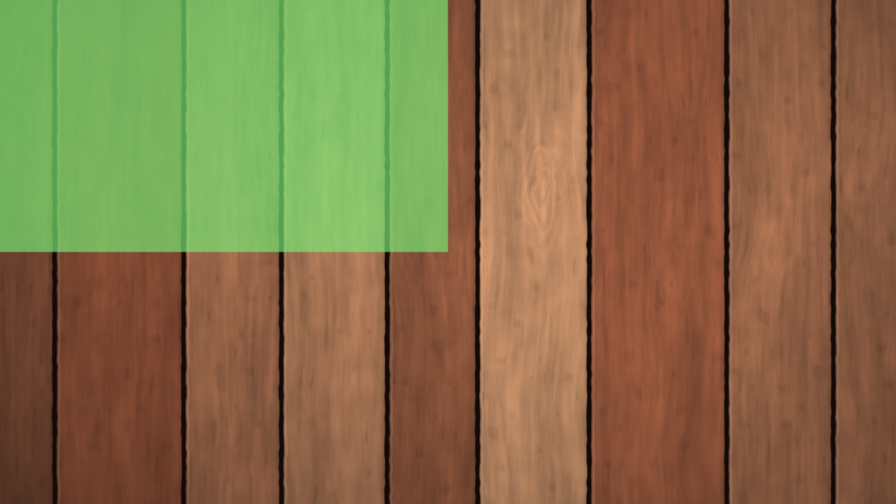
Reproduce this texture procedurally as a WebGL 1 fragment shader.

```glsl
precision highp float;
// Nine upright wooden planks of uneven width, split by eight dark gaps,
// with a translucent green panel over the upper left quarter.
// Stretched, warped noise gives the grain; each plank has its own tone and figure.
uniform vec2 u_resolution;

const vec3 DARK_WOOD = vec3(0.40, 0.235, 0.165);
const vec3 LIGHT_WOOD = vec3(0.73, 0.535, 0.39);
const vec3 RED_TINT = vec3(0.035, -0.028, -0.030);
const vec3 GAP_COLOR = vec3(0.075, 0.035, 0.022);
const vec3 PANEL_COLOR = vec3(0.47, 0.93, 0.46);
const float PANEL_ALPHA = 0.66;
const float GAP_HALF = 0.0024;

// Gap centres across the canvas, from left to right
const vec4 GAPS_LEFT = vec4(0.061, 0.205, 0.314, 0.432);
const vec4 GAPS_RIGHT = vec4(0.533, 0.6575, 0.811, 0.930);

float hash(vec2 p) {
  return fract(sin(dot(p, vec2(127.1, 311.7))) * 43758.545);
}

float noise(vec2 p) {
  vec2 i = floor(p), f = fract(p);
  f = f * f * (3.0 - 2.0 * f);
  return mix(mix(hash(i), hash(i + vec2(1.0, 0.0)), f.x),
             mix(hash(i + vec2(0.0, 1.0)), hash(i + vec2(1.0, 1.0)), f.x), f.y);
}

float fbm(vec2 p) {
  float sum = 0.0, amp = 0.5;
  for (int i = 0; i < 4; i++) {
    sum += amp * noise(p);
    p = p * 2.03 + 17.3;
    amp *= 0.5;
  }
  return sum;
}

float maxOf(vec4 v) { return max(max(v.x, v.y), max(v.z, v.w)); }
float minOf(vec4 v) { return min(min(v.x, v.y), min(v.z, v.w)); }

// Running total of the changes at every gap already passed
float stepped(float first, vec4 passedL, vec4 passedR, vec4 changeL, vec4 changeR) {
  return first + dot(passedL, changeL) + dot(passedR, changeR);
}

// Brightness offset of the grain; p is in canvas heights
float grain(vec2 p, float id) {
  vec2 q = p + vec2(id * 7.3, id * 3.1);
  q.x += 0.045 * (fbm(q * vec2(7.0, 3.0)) - 0.5);
  float broad = fbm(q * vec2(22.0, 2.5)) - 0.47;
  float fibre = fbm(q * vec2(110.0, 9.0)) - 0.47;
  float mottle = fbm(q * vec2(38.0, 24.0) + 5.0) - 0.47;
  float fleck = smoothstep(0.74, 0.92, noise(q * vec2(75.0, 28.0)));
  return 0.20 * broad + 0.15 * fibre + 0.10 * mottle - 0.045 * fleck;
}

// Pale oval figure with wavy rings; d is the offset from its centre
float figure(vec2 d, float id) {
  float warp = fbm(d * vec2(26.0, 12.0) + id * 9.0) - 0.47;
  float r = length(d / vec2(0.055, 0.14)) + 0.9 * warp;
  float rings = sin(r * 17.0 + 4.0 * warp);
  return (0.055 + 0.025 * rings) * smoothstep(1.3, 0.3, r);
}

void main() {
  vec2 uv = gl_FragCoord.xy / u_resolution;
  vec2 p = gl_FragCoord.xy / u_resolution.y;
  float aspect = u_resolution.x / u_resolution.y;
  float px = 1.0 / u_resolution.x;

  // Plank under this point: index, borders and tone
  vec4 passedL = step(GAPS_LEFT, vec4(uv.x));
  vec4 passedR = step(GAPS_RIGHT, vec4(uv.x));
  float id = dot(passedL + passedR, vec4(1.0));
  float left = max(maxOf(GAPS_LEFT * passedL), maxOf(GAPS_RIGHT * passedR));
  float right = min(minOf(mix(GAPS_LEFT, vec4(1.0), passedL)),
                    minOf(mix(GAPS_RIGHT, vec4(1.0), passedR)));
  float tone = stepped(0.22, passedL, passedR,
    vec4(0.08, 0.22, 0.13, -0.32), vec4(0.55, -0.46, 0.18, -0.05));
  float redness = stepped(0.3, passedL, passedR,
    vec4(0.6, -0.6, -0.2, 0.4), vec4(-0.5, 1.0, -0.6, -0.1));

  // Wood with grain and one figure near mid height
  float centre = mix(left, right, 0.4 + 0.3 * hash(vec2(id, 2.0)));
  float height = 0.47 + 0.18 * hash(vec2(id, 5.0));
  vec2 offset = vec2((uv.x - centre) * aspect, uv.y - height);
  float shade = grain(p, id) + figure(offset, id) * (0.2 + tone);
  vec3 color = mix(DARK_WOOD, LIGHT_WOOD, tone) + redness * RED_TINT;
  color *= 1.0 + 1.5 * shade;

  // Darkening toward the canvas rim
  vec2 rim = (uv - vec2(0.53, 0.54)) * vec2(1.5, 1.35);
  color *= 1.07 - 0.33 * dot(rim, rim);

  // Worn gap edges, soft shadow and a thin lit bevel
  float gapDist = min(minOf(abs(GAPS_LEFT - uv.x)), minOf(abs(GAPS_RIGHT - uv.x)));
  float wear = 0.0011 * (noise(vec2(id * 4.0, p.y * 70.0)) - 0.5);
  float edge = gapDist - GAP_HALF - wear;
  float lit = step(0.5, id) * step(uv.x - left, 0.02);
  color *= 1.0 - 0.28 * exp(-max(edge, 0.0) / 0.0022);
  color += lit * 0.09 * smoothstep(0.0025, 0.0, abs(edge - 0.0025));
  color = mix(GAP_COLOR, color, smoothstep(-px, px, edge));

  // Green panel from the left border to the middle, upper half only
  float panel = smoothstep(px, -px, uv.x - 0.5) * smoothstep(-px, px, (uv.y - 0.5) / aspect);
  color = mix(color, PANEL_COLOR, panel * PANEL_ALPHA);

  gl_FragColor = vec4(clamp(color, 0.0, 1.0), 1.0);
}
```
